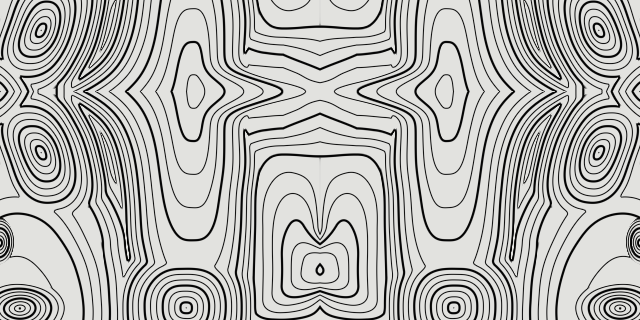
Reproduce this pattern procedurally as a WebGL 1 fragment shader.

```glsl
precision highp float;
// Mirrored contour map: ink lines on pale paper, every third line heavy.
// The plane is folded about two axes, a height field is built from basins,
// a central plateau and a side ridge, then its whole levels are inked.

uniform vec2 u_resolution;

#define PAPER vec3(0.885, 0.885, 0.875)
#define INK vec3(0.015)
#define FOLD_Y 0.714
#define THIN 0.0015
#define HEAVY 0.0034
#define HEAVY_EVERY 3.0
#define BLEND 0.5
#define WARP 0.012
#define WARP_SCALE 9.0

float hash(vec2 p) {
  vec3 q = fract(vec3(p.xyx) * 0.1031);
  q += dot(q, q.yzx + 33.33);
  return fract((q.x + q.y) * q.z);
}

float noise(vec2 p) {
  vec2 i = floor(p), f = fract(p);
  f = f * f * (3.0 - 2.0 * f);
  return mix(mix(hash(i), hash(i + vec2(1.0, 0.0)), f.x),
             mix(hash(i + vec2(0.0, 1.0)), hash(i + 1.0), f.x), f.y);
}

float smoothMin(float a, float b, float k) {
  float h = max(k - abs(a - b), 0.0) / k;
  return min(a, b) - 0.25 * k * h * h;
}

// Height is zero on the rim of a superellipse, negative inside it
float basin(vec2 q, float power, float inner, float outer) {
  q = abs(q);
  float t = pow(pow(q.x, power) + pow(q.y, power), 1.0 / power) - 1.0;
  float rise = max(t, 0.0);
  return inner * min(t, 0.0) + rise * (outer + 2.5 * rise);
}

// Tall basin with a sharp spike to the left and a round finger to the right
float spikedBasin(vec2 p) {
  float dx = p.x - 0.604;
  float left = 0.104 + 0.104 * exp(-p.y / 0.09);
  float finger = p.y / 0.045;
  float right = 0.099 + 0.18 * exp(-finger * finger);
  float reach = mix(left, right, smoothstep(-0.03, 0.03, dx));
  return basin(vec2(dx / reach, p.y / 0.464), 3.0, 4.5, 3.2);
}

// Rounded plateau on the middle axis, with chevron top and a central notch
float plateau(vec2 p) {
  float u = 1.0 - p.x;
  float side = max((0.206 - u) * 35.0, -0.5);
  float top = p.y - 0.2;
  float rise = top * (top < 0.0 ? 23.3 : 19.2);
  float h = 6.0 + smoothMin(smoothMin(side, rise, 3.0), (0.711 - p.y) * 48.0, 2.0);
  // Outside the plateau the field climbs, leaving the basins to shape it
  h += 30.0 * max(u - 0.22, 0.0);
  float chevron = smoothstep(0.0, 0.06, p.y) * (1.0 - smoothstep(0.12, 0.21, p.y));
  h -= 10.0 * min(u, 0.115) * chevron;
  float notch = 17.5 * max(top, 0.0) * (1.0 - smoothstep(0.417, 0.521, p.y));
  float foot = (p.y - 0.66) / 0.055;
  return h - notch * exp(-u / 0.036) - 1.8 * exp(-u / 0.04 - foot * foot);
}

// Steep slope that eases out toward the side edge
float sideSlope(vec2 p) {
  float d = p.x - 0.18 - 0.14 * smoothstep(0.16, 0.47, p.y);
  return 3.0 + d * (d > 0.0 ? 42.7 : 5.0);
}

float height(vec2 p) {
  // Fold: x runs from the side (0) to the middle (1), y away from the axis
  float middle = 0.5 * u_resolution.x / u_resolution.y;
  p = vec2(1.0 - abs(p.x - middle), abs(p.y - FOLD_Y));
  vec2 wob = vec2(noise(p * WARP_SCALE + 3.0), noise(p * WARP_SCALE + 17.0)) - 0.5;
  wob *= smoothstep(0.0, 0.1, vec2(1.0 - p.x, p.y));
  p += WARP * wob;

  float h = smoothMin(spikedBasin(p), plateau(p), BLEND);
  h = smoothMin(h, sideSlope(p), BLEND);

  // Lower basin beside the plateau
  vec2 low = (p - vec2(0.578, 0.677)) / vec2(0.125, 0.12);
  h = smoothMin(h, basin(low, 2.6, 7.0, 6.0), BLEND);

  // Leaning side basin and the diamond at the edge
  vec2 lean = p - vec2(0.125, 0.195);
  lean.x -= 0.25 * lean.y;
  h = smoothMin(h, basin(lean / vec2(0.105, 0.15), 2.3, 7.0, 6.0), BLEND);
  h = smoothMin(h, basin(p / vec2(0.09, 0.11), 1.2, 4.0, 5.0), BLEND);

  // Broad corner basin with two small hollows in it
  vec2 corner = (p - vec2(0.06, 0.72)) / vec2(0.2, 0.34);
  h = smoothMin(h, basin(corner, 2.0, 2.5, 6.0), BLEND);
  vec2 hollow = (p - vec2(0.065, 0.68)) / vec2(0.094, 0.0625);
  h = smoothMin(h, basin(hollow, 2.0, 6.0, 4.0) - 3.0, BLEND);
  vec2 eye = (p - vec2(0.0, 0.474)) / vec2(0.03, 0.047);
  return smoothMin(h, basin(eye, 2.0, 4.0, 3.0) - 3.0, BLEND);
}

void main() {
  vec2 p = gl_FragCoord.xy / u_resolution.y;
  float pixel = 1.0 / u_resolution.y;
  vec2 e = vec2(0.001, 0.0);
  float h = height(p);
  vec2 slope = vec2(height(p + e.xy) - height(p - e.xy),
                    height(p + e.yx) - height(p - e.yx)) / (2.0 * e.x);

  // Distance to the nearest whole level, in canvas units
  float level = floor(h + 0.5);
  float dist = abs(h - level) / max(length(slope), 0.5);
  float turn = level / HEAVY_EVERY;
  float isHeavy = 1.0 - step(0.1, abs(turn - floor(turn + 0.5)));
  float halfWidth = mix(THIN, HEAVY, isHeavy);
  float ink = 1.0 - smoothstep(-0.7 * pixel, 0.7 * pixel, dist - halfWidth);
  gl_FragColor = vec4(mix(PAPER, INK, ink), 1.0);
}
```
